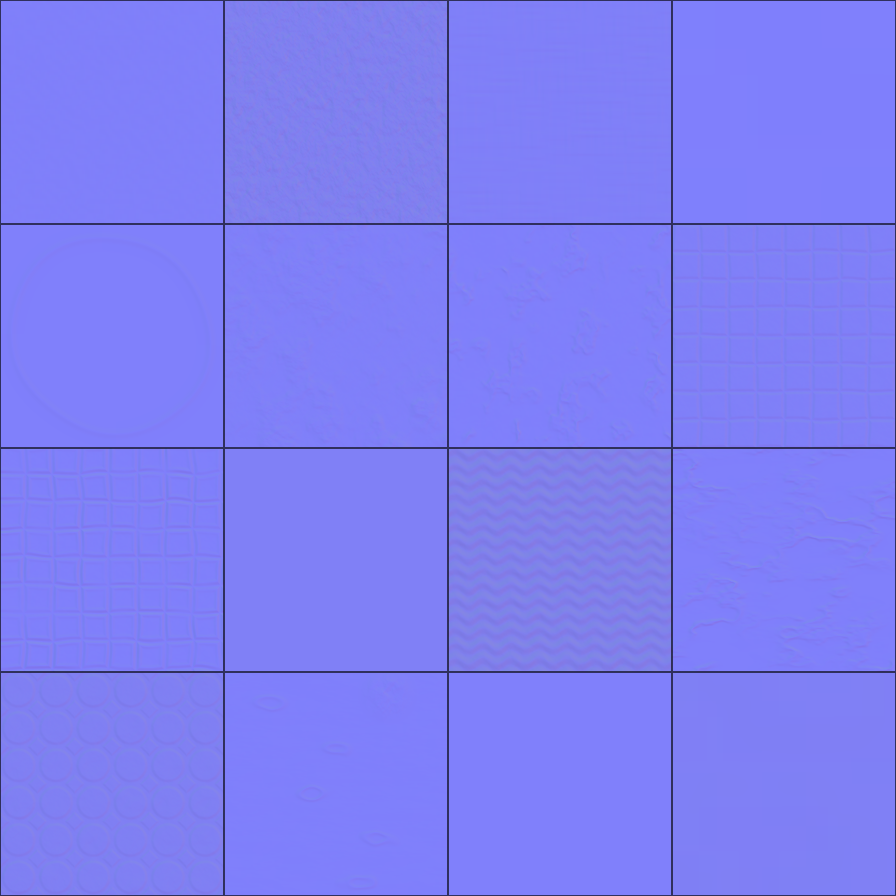
Reproduce this texture map procedurally as a Shadertoy shader.

```glsl
float hash(vec2 p) {
    p = fract(p * vec2(0.1031, 0.1137));
    p += dot(p, p.yx + 33.33);
    return fract((p.x + p.y) * p.x * 17.0);
}

float noise(vec2 p) {
    vec2 i = floor(p), f = fract(p);
    f = f * f * (3.0 - 2.0 * f);
    return mix(mix(hash(i), hash(i + vec2(1, 0)), f.x),
               mix(hash(i + vec2(0, 1)), hash(i + vec2(1, 1)), f.x), f.y);
}

float fbm(vec2 p) {
    float sum = 0.0, amp = 0.53;
    for (int i = 0; i < 4; i++) {
        sum += amp * noise(p);
        p = p * 2.03 + 17.3;
        amp *= 0.5;
    }
    return sum;
}

// Rounded ridge around zero
float ridge(float d, float width) {
    d /= width;
    return exp(-d * d);
}

// Distance-like value: 0 at tile centre, 0.5 at its border
float tileEdge(vec2 p) {
    vec2 c = abs(fract(p) - 0.5);
    return max(c.x, c.y);
}

float studs(vec2 p) {
    vec2 c = fract(p * 6.0) - 0.5;
    vec2 corner = 0.5 - abs(c);
    float disc = 1.0 - smoothstep(0.37, 0.47, length(c));
    float diamond = 1.0 - smoothstep(0.18, 0.28, corner.x + corner.y);
    return 0.0006 * disc + 0.0004 * diamond + 0.0006 * fbm(p * 22.0);
}

float knots(vec2 p) {
    float h = 0.0002 * fbm(p * vec2(5, 16));
    for (int i = 0; i < 5; i++) {
        float k = float(i);
        vec2 c = vec2(0.2 + 0.1 * k + 0.2 * mod(k, 2.0), 0.14 + 0.2 * k);
        float d = length((p - c) * vec2(1.0, 2.2)) + 0.05 * (noise(p * 18.0) - 0.5);
        h += 0.0005 * ridge(d - 0.055, 0.018);
    }
    float scuff = 1.0 - smoothstep(0.04, 0.14, length(p - vec2(0.73, 0.1)));
    return h + 0.0016 * scuff * fbm(p * 20.0);
}

// Surface height of each panel; p runs right and down from its top left
float relief(vec2 p, int panel) {
    vec2 warp = vec2(noise(p * 9.0), noise(p * 9.0 + 40.0)) - 0.5;
    switch (panel) {
        case 0: return 0.0001 * noise(p * 45.0);
        case 1: return 0.0019 * fbm(p * vec2(34, 28));
        case 2: return 0.0003 * noise(p * vec2(8, 60)) + 0.0002 * noise(p * vec2(60, 8));
        case 3: return 0.0006 * noise(p * 3.0);
        case 4: { // Wobbly ring
            vec2 c = p - 0.495;
            float a = atan(c.y, c.x);
            float r = length(c) - 0.014 * sin(2.0 * a + 0.2) - 0.005 * sin(5.0 * a);
            return 0.0005 * ridge(r - 0.44, 0.016);
        }
        case 5: { // Worn patches
            float worn = smoothstep(0.35, 0.75, fbm(p * vec2(9, 7) + 5.0));
            return 0.0017 * worn * fbm(p * vec2(16, 26)) + 0.0003 * fbm(p * 20.0);
        }
        case 6: { // Scattered scratches
            float area = smoothstep(0.4, 0.7, noise(p * 13.0 + 9.0));
            return 0.0008 * area * ridge(fbm(p * 8.0) - 0.5, 0.07) + 0.0002 * fbm(p * 9.0);
        }
        case 7: // Thin grid
            return -0.0006 * smoothstep(0.38, 0.5, tileEdge(p * 8.0 + 0.08 * warp))
                 + 0.0003 * fbm(p * 24.0);
        case 8: { // Uneven tiles with a raised rim
            float e = tileEdge((p + 0.018 * warp) * 8.0 + 0.1);
            float wear = 0.3 + 0.7 * noise(p * 11.0 + 60.0);
            return wear * (0.0005 * ridge(e - 0.37, 0.06) - 0.0006 * smoothstep(0.4, 0.5, e))
                 + 0.0004 * fbm(p * 12.0);
        }
        case 10: { // Wavy bands
            float y = p.y + 0.014 * sin(50.27 * p.x) + 0.006 * warp.y;
            return 0.00055 * sin(94.25 * y) + 0.0008 * fbm(p * 22.0);
        }
        case 11: { // Wrinkles
            float area = smoothstep(0.25, 0.75, noise(p * vec2(7, 10) + 3.0));
            return 0.0009 * area * ridge(fbm(p * vec2(5, 11) + 8.0) - 0.5, 0.07);
        }
        case 12: return studs(p);
        case 13: return knots(p);
        case 15: return 0.0008 * noise(p * 5.0);
    }
    return 0.0;
}

void mainImage(out vec4 fragColor, in vec2 fragCoord) {
    vec2 uv = fragCoord / iResolution.xy;
    vec2 grid = vec2(uv.x, 1.0 - uv.y) * 4.0;
    vec2 id = min(floor(grid), 3.0), p = grid - id;
    int panel = int(id.y * 4.0 + id.x);

    // Slope to normal colour
    vec2 e = vec2(0.004, 0.0);
    vec2 slope = vec2(relief(p + e, panel) - relief(p - e, panel),
                      relief(p + e.yx, panel) - relief(p - e.yx, panel)) / 0.008;
    float blue[16] = float[](0.98, 0.95, 0.975, 0.99,
                             0.985, 0.98, 0.985, 0.975,
                             0.985, 0.965, 0.935, 0.985,
                             0.955, 0.985, 0.985, 0.96);
    vec3 col = vec3(0.5 + 0.45 * slope * vec2(-1, 1), blue[panel] - 0.6 * length(slope));

    // Black dividers
    vec2 d = abs(uv - round(uv * 4.0) / 4.0);
    vec2 line = clamp((0.0007 - d) * iResolution.xy + 0.5, 0.0, 1.0);
    fragColor = vec4(col * (1.0 - max(line.x, line.y)), 1.0);
}
```
